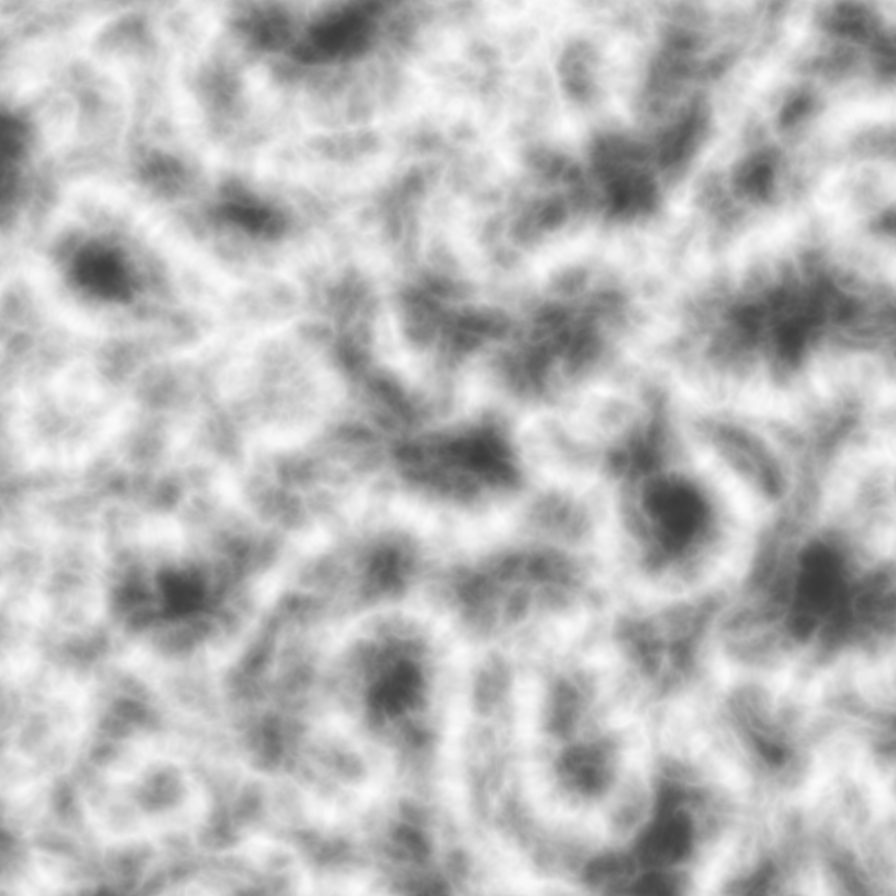
A Shadertoy shader for this texture:

```glsl
const float TAU = 6.2831853;

// Unit gradient with a pseudo-random direction for a lattice cell
vec2 cellGradient(vec2 cell) {
    vec3 q = fract(vec3(cell.xyx) * vec3(0.1031, 0.1030, 0.0973));
    q += dot(q, q.yzx + 33.33);
    float angle = TAU * fract((q.x + q.y) * q.z);
    return vec2(cos(angle), sin(angle));
}

// Gradient noise: value in x, derivatives in yz
vec3 gradientNoise(vec2 p) {
    vec2 cell = floor(p);
    vec2 f = p - cell;
    vec2 u = f * f * f * (f * (f * 6.0 - 15.0) + 10.0);
    vec2 du = 30.0 * f * f * (f * (f - 2.0) + 1.0);

    vec2 ga = cellGradient(cell);
    vec2 gb = cellGradient(cell + vec2(1.0, 0.0));
    vec2 gc = cellGradient(cell + vec2(0.0, 1.0));
    vec2 gd = cellGradient(cell + vec2(1.0, 1.0));

    float a = dot(ga, f);
    float b = dot(gb, f - vec2(1.0, 0.0));
    float c = dot(gc, f - vec2(0.0, 1.0));
    float d = dot(gd, f - vec2(1.0, 1.0));
    float twist = a - b - c + d;

    float value = a + u.x * (b - a) + u.y * (c - a) + u.x * u.y * twist;
    vec2 slope = ga + u.x * (gb - ga) + u.y * (gc - ga)
               + u.x * u.y * (ga - gb - gc + gd)
               + du * (u.yx * twist + vec2(b, c) - a);
    return vec3(value, slope);
}

// Absolute value with a rounded crease, carrying derivatives along
vec3 softAbs(vec3 n, float radius) {
    float len = sqrt(n.x * n.x + radius * radius);
    return vec3(len - radius, n.yz * n.x / len);
}

// Billowed octaves; the broadest pushes the finer ones down its slope
float billow(vec2 p, float gain, float crease, float push) {
    const mat2 turn = mat2(0.8253, 0.5646, -0.5646, 0.8253);
    vec3 broad = softAbs(gradientNoise(p), crease);
    float sum = broad.x;
    float amplitude = gain;
    p -= push * broad.yz;
    for (int i = 0; i < 4; i++) {
        p = 2.0 * (turn * p) + vec2(17.3, 9.1);
        sum += amplitude * softAbs(gradientNoise(p), crease).x;
        amplitude *= gain;
    }
    return sum;
}

// Levels off smoothly just below a limit
float softLimit(float x, float limit) {
    return x / pow(1.0 + pow(x / limit, 6.0), 1.0 / 6.0);
}

// Pale veins fading into dark smoky cores
vec3 smokeColor(float density, float paleGray, float contrast) {
    float darkness = contrast * pow(max(density, 0.0), 1.2);
    return vec3(paleGray - softLimit(darkness, 0.78));
}

void mainImage(out vec4 fragColor, in vec2 fragCoord) {
    vec2 uv = fragCoord / iResolution.y;
    float density = billow(uv * 6.4 + vec2(31.7, 52.4), 0.44, 0.04, 0.035);
    fragColor = vec4(smokeColor(density, 0.985, 1.38), 1.0);
}
```
